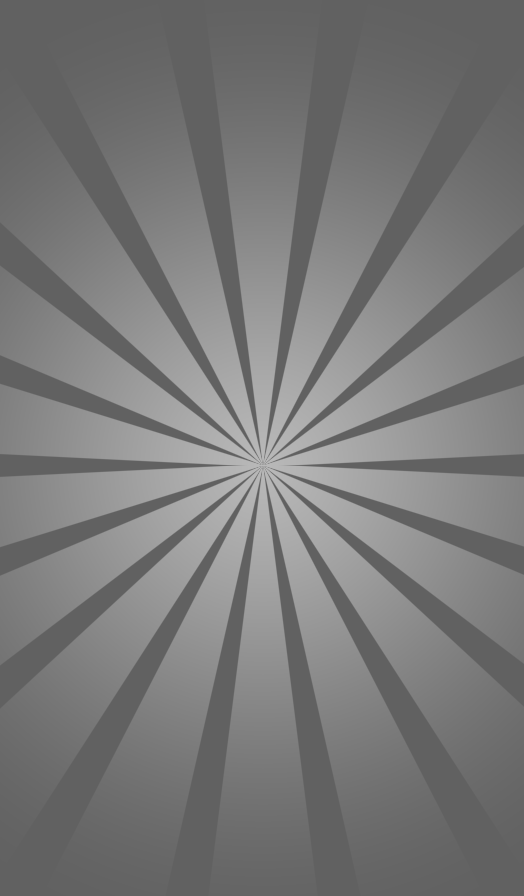
Reproduce this background procedurally as a WebGL 1 fragment shader.

```glsl
precision highp float;
// Grey sunburst: dark wedge rays over a soft radial glow.

uniform vec2 u_resolution;

const float TAU = 6.2831853;
const float RAY_COUNT = 18.0;
const float RAY_HALF_ANGLE = 0.0488;
const vec2 BURST_CENTER = vec2(0.502, 0.4805);
const vec3 RAY_COLOR = vec3(0.38);
const vec3 GLOW_COLOR = vec3(0.76);

// Glow strength, falling smoothly to zero away from the center.
float glow(float radius) {
  return 1.0 - smoothstep(-0.13, 0.56, radius);
}

// Coverage of evenly spaced wedges; the level pair is slightly thinner.
float rays(vec2 p, float count, float halfAngle, float softness) {
  float spacing = TAU / count;
  float angle = atan(p.y, p.x);
  float rayAngle = floor(angle / spacing + 0.5) * spacing;
  float offset = angle - rayAngle;

  // Position along and across the nearest ray.
  float along = length(p) * cos(offset);
  float across = length(p) * abs(sin(offset));

  float level = 1.0 - step(0.1, abs(sin(rayAngle)));
  float inset = mix(0.0003, 0.0016, level);
  float edge = along * tan(halfAngle) - inset - across;
  return smoothstep(-softness, softness, edge);
}

void main() {
  // Heights run from 0 to 1, measured from the burst center.
  vec2 p = (gl_FragCoord.xy - BURST_CENTER * u_resolution) / u_resolution.y;
  float softness = 0.8 / u_resolution.y;

  vec3 color = mix(RAY_COLOR, GLOW_COLOR, glow(length(p)));
  color = mix(color, RAY_COLOR, rays(p, RAY_COUNT, RAY_HALF_ANGLE, softness));
  gl_FragColor = vec4(color, 1.0);
}
```
